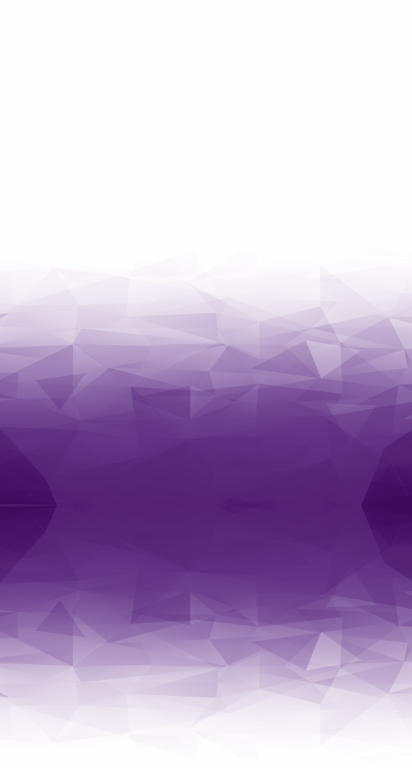
Write a Shadertoy shader that draws this background.

```glsl
// Low-poly violet band, mirrored about a dark axis and fading to white.

const float ASPECT = 0.535;             // design width over height
const float AXIS_Y = 0.342;             // height of the mirror axis
const vec2 CELL_WIDE = vec2(0.088, 0.050);
const vec2 CELL_FLAT = vec2(0.140, 0.031);
const float JITTER = 0.56;              // vertex scatter, in cells
const float FACET_STEP = 0.026;         // tone change between facets
const float FACET_TILT = 0.40;          // tone slope inside a facet
const float CENTROID_PULL = 0.35;       // flatness of each facet
const float EDGE_DARK = 0.030;          // darkening at the sides
const float WEDGE_DARK = 0.055;         // darkening of the side wedges
const float RAMP_START = -0.08;
const float RAMP_STEP = 0.04;

// Colours by distance from the axis, at equal steps.
const vec3 RAMP[11] = vec3[11](
    vec3(0.25, 0.04, 0.36), vec3(0.28, 0.07, 0.40), vec3(0.33, 0.13, 0.45),
    vec3(0.345, 0.15, 0.465), vec3(0.38, 0.19, 0.51), vec3(0.43, 0.26, 0.56),
    vec3(0.56, 0.43, 0.67), vec3(0.72, 0.63, 0.79), vec3(0.87, 0.83, 0.90),
    vec3(0.955, 0.935, 0.965), vec3(0.997));

vec3 ramp(float tone) {
    float t = clamp((tone - RAMP_START) / RAMP_STEP, 0.0, 9.999);
    int i = int(t);
    return mix(RAMP[i], RAMP[i + 1], fract(t));
}

vec2 hash2(vec2 p) {
    vec3 q = fract(p.xyx * vec3(0.1031, 0.1030, 0.0973));
    q += dot(q, q.yzx + 33.33);
    return fract((q.xx + q.yz) * q.zy);
}

float cross2(vec2 a, vec2 b) { return a.x * b.y - a.y * b.x; }

float edgeDistance(vec2 p, vec2 a, vec2 b) {
    return cross2(b - a, p - a) / length(b - a);
}

// Smooth coverage of a triangle of either winding.
float triangle(vec2 p, vec2 a, vec2 b, vec2 c, float soft) {
    float s = sign(cross2(b - a, c - a));
    float d = min(s * edgeDistance(p, a, b),
              min(s * edgeDistance(p, b, c), s * edgeDistance(p, c, a)));
    return smoothstep(-soft, soft, d);
}

vec2 meshVertex(vec2 id, vec2 cell, float seed) {
    return (id + (hash2(id + seed) - 0.5) * JITTER) * cell;
}

// Tone offset from one layer of jittered triangles.
float meshTone(vec2 p, vec2 cell, float seed, float soft) {
    vec2 base = floor(p / cell);
    float total = 0.0, weight = 1e-4;
    for (int y = -1; y <= 1; y++)
    for (int x = -1; x <= 1; x++) {
        vec2 id = base + vec2(x, y);
        vec2 a = meshVertex(id, cell, seed);
        vec2 b = meshVertex(id + vec2(1, 0), cell, seed);
        vec2 c = meshVertex(id + vec2(0, 1), cell, seed);
        vec2 d = meshVertex(id + vec2(1, 1), cell, seed);
        bool odd = mod(id.x + id.y, 2.0) > 0.5;
        vec2 e = odd ? a : b, f = odd ? d : c;
        for (int k = 0; k < 2; k++) {
            vec2 tip = k == 0 ? (odd ? b : a) : (odd ? c : d);
            vec2 mid = (e + f + tip) / 3.0;
            vec2 rnd = hash2(id * 2.0 + seed + 71.0 + float(k) * 37.0) - 0.5;
            float tone = rnd.x * FACET_STEP + (mid.y - p.y) * CENTROID_PULL
                       + dot(p - mid, rnd.yx) * FACET_TILT;
            float w = triangle(p, e, f, tip, soft);
            total += tone * w;
            weight += w;
        }
    }
    return total / weight;
}

// A few larger facets that lead the composition.
float accentTone(vec2 p, float s) {
    vec2 peak = vec2(0.397, 0.215), foot = vec2(0.417, 0.165);
    vec2 crown = vec2(0.247, 0.156), root = vec2(0.247, 0.111);
    float tone = 0.0;
    tone -= 0.013 * triangle(p, peak, foot, vec2(0.326, 0.178), s);
    tone += 0.016 * triangle(p, peak, foot, vec2(0.469, 0.202), s);
    tone -= 0.012 * triangle(p, crown, root, vec2(0.169, 0.139), s);
    tone += 0.010 * triangle(p, crown, root, vec2(0.306, 0.134), s);
    tone += 0.014 * triangle(p, vec2(0.456, 0.078), vec2(0.488, 0.130), vec2(0.423, 0.133), s);
    tone -= 0.014 * triangle(p, vec2(0.046, 0.163), vec2(0.111, 0.172), vec2(0.078, 0.124), s);
    return tone;
}

// Dark wedges at both sides of the axis.
float wedges(vec2 p, float s) {
    vec2 r = vec2(0.499, 0.074), l = vec2(0.059, 0.035);
    float right = max(triangle(p, vec2(0.56, 0.115), r, vec2(0.56, -0.05), s),
                      triangle(p, r, vec2(0.449, -0.05), vec2(0.56, -0.05), s));
    float left = max(triangle(p, vec2(-0.02, 0.122), l, vec2(-0.02, -0.05), s),
                     triangle(p, l, vec2(0.095, -0.05), vec2(-0.02, -0.05), s));
    return max(left, right);
}

void mainImage(out vec4 fragColor, in vec2 fragCoord) {
    vec2 uv = fragCoord / iResolution.xy;
    float soft = 0.8 / iResolution.y;
    vec2 p = vec2(uv.x * ASPECT, abs(uv.y - AXIS_Y));

    float tone = p.y + accentTone(p, soft);
    tone += 0.65 * meshTone(p, CELL_WIDE, 3.0, soft);
    tone += 0.55 * meshTone(p + 0.013, CELL_FLAT, 19.0, soft);

    float side = smoothstep(0.45, 1.0, abs(2.0 * uv.x - 1.0));
    tone -= EDGE_DARK * side * (1.0 - smoothstep(0.0, 0.12, p.y));
    tone -= WEDGE_DARK * wedges(p, soft);

    // Faint seam along the axis at the left
    float seam = (1.0 - smoothstep(0.0005, 0.002, p.y)) * (1.0 - smoothstep(0.0, 0.2, uv.x));
    fragColor = vec4(ramp(tone) + 0.08 * seam, 1.0);
}
```
